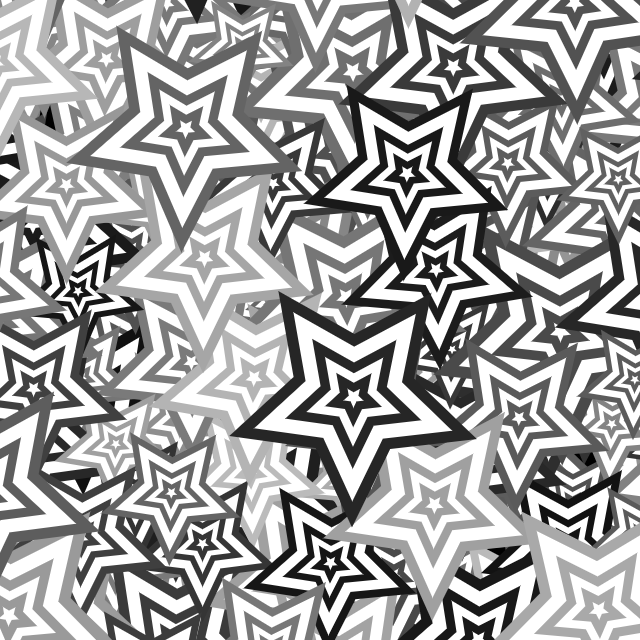
Reproduce this pattern procedurally as a WebGL 1 fragment shader.

```glsl
precision highp float;
uniform vec2 u_resolution;

float hash(float n) {
  return fract(sin(n * 12.9898 + 4.137) * 43758.5453);
}

// Scale of the concentric five-pointed star through p: 1 on the unit outline, one tip down
float starScale(vec2 p) {
  float sector = 1.2566371;
  float angle = abs(mod(atan(p.x, -p.y) + 0.5 * sector, sector) - 0.5 * sector);
  return length(p) * (cos(angle) + 2.12 * sin(angle));
}

// Antialiased coverage of the star whose outline has the given scale
float inside(float edge, float scale, float sharpness) {
  return clamp((edge - scale) * sharpness + 0.5, 0.0, 1.0);
}

void main() {
  float side = min(u_resolution.x, u_resolution.y);
  vec2 uv = gl_FragCoord.xy / side;
  vec2 extent = u_resolution / side;

  float shade = 0.0;
  float uncovered = 1.0;

  // Stars from front to back, spread evenly over a slightly enlarged canvas
  for (int i = 0; i < 210; i++) {
    float id = float(i);
    vec2 jitter = vec2(hash(id + 0.31), hash(id + 0.67)) - 0.5;
    vec2 spread = fract(vec2(0.31, 0.72) + id * vec2(0.75488, 0.56984));
    vec2 center = mix(vec2(-0.14), extent + 0.14, spread) + 0.09 * jitter;
    float radius = mix(0.08, 0.21, hash(id + 300.5));

    vec2 p = (uv - center) / radius;
    if (dot(p, p) < 1.1) {
      float tilt = 0.09 * (hash(id + 500.2) - 0.5);
      p = mat2(cos(tilt), sin(tilt), -sin(tilt), cos(tilt)) * p;
      float scale = starScale(p);
      float sharpness = radius * side / 2.34;

      // Alternating gray and white bands ending in a tiny white star
      float cover = inside(1.0, scale, sharpness);
      float white = inside(0.80, scale, sharpness) - inside(0.55, scale, sharpness)
                  + inside(0.38, scale, sharpness) - inside(0.23, scale, sharpness)
                  + inside(0.08, scale, sharpness);
      float gray = mix(0.06, 0.74, hash(id + 700.9));

      shade += uncovered * cover * mix(gray, 1.0, white);
      uncovered *= 1.0 - cover;
    }
    if (uncovered < 0.003) break;
  }

  gl_FragColor = vec4(vec3(shade), 1.0);
}
```
